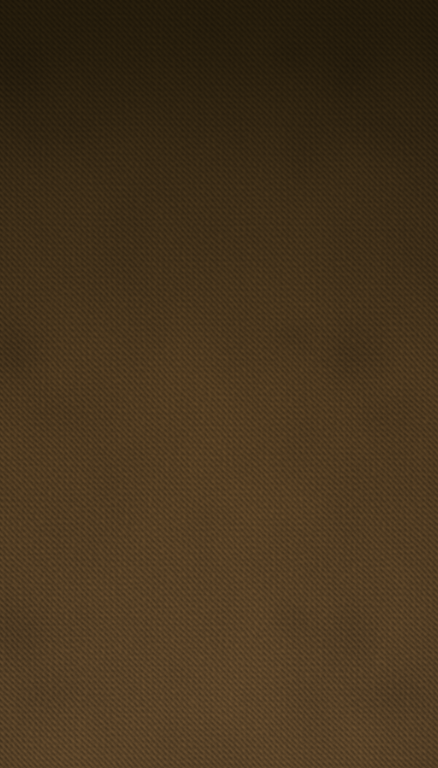
Reproduce this texture procedurally as a Shadertoy shader.

```glsl
// Brown twill cloth with a fine diagonal weave, dim at the top and warm below.

float hash(vec2 cell) {
    vec3 q = fract(vec3(cell.xyx) * vec3(0.1031, 0.1030, 0.0973));
    q += dot(q, q.yzx + 33.33);
    return fract((q.x + q.y) * q.z);
}

// Soft cellular noise: distance to the nearest jittered point.
float cellular(vec2 p) {
    vec2 cell = floor(p);
    float nearest = 2.0;
    for (int y = -1; y <= 1; y++)
    for (int x = -1; x <= 1; x++) {
        vec2 id = cell + vec2(x, y);
        vec2 point = id + vec2(hash(id), hash(id + 71.7));
        nearest = min(nearest, length(p - point));
    }
    return nearest;
}

// Broad, slightly vertical tonal drift from layered sines.
float drift(vec2 p) {
    float tone = 0.0, weight = 0.5;
    for (int i = 0; i < 5; i++) {
        tone += weight * sin(p.x + 1.3 * sin(p.y)) * cos(0.7 * p.y + 0.6 * sin(p.x));
        p = mat2(0.8, 0.6, -0.6, 0.8) * p * 1.9 + 2.7;
        weight *= 0.65;
    }
    return tone;
}

// Soft stain repeated on a rectangular lattice.
float stain(vec2 p, vec2 centre, vec2 radius, vec2 period) {
    vec2 d = mod(p - centre + 0.5 * period, period) - 0.5 * period;
    d /= radius;
    return exp(-dot(d, d));
}

float stains(vec2 p) {
    vec2 period = vec2(0.430, 0.368);
    return stain(p, vec2(0.026, 0.540), vec2(0.036, 0.040), period)
         + 0.6 * stain(p, vec2(0.078, 0.462), vec2(0.055, 0.028), period)
         + 0.7 * stain(p, vec2(0.380, 0.562), vec2(0.026, 0.022), period)
         + 0.5 * stain(p, vec2(0.390, 0.800), vec2(0.035, 0.050), period);
}

// Diagonal ribs falling to the right, broken up by crossing threads.
float twill(vec2 p, float ribs) {
    float along = (p.x - p.y) * 0.7071 * ribs;
    float across = (p.x + p.y) * 0.7071 * ribs;
    across += 0.14 * sin(along * 0.31) + 0.12 * sin(along * 0.11 + p.y * 40.0);
    float rib = sin(6.2832 * across);
    float thread = sin(6.2832 * (along * 0.5 + 0.5 * floor(across)));
    float fade = 1.0 - smoothstep(0.5, 1.0, fwidth(p.y) * ribs);
    return fade * (0.8 * rib + 0.25 * thread);
}

vec3 clothColour(float height) {
    vec3 colour = mix(vec3(0.350, 0.262, 0.156), vec3(0.316, 0.233, 0.129), smoothstep(0.05, 0.50, height));
    colour = mix(colour, vec3(0.242, 0.180, 0.094), smoothstep(0.42, 0.76, height));
    return mix(colour, vec3(0.145, 0.110, 0.046), smoothstep(0.70, 1.0, height));
}

void mainImage(out vec4 fragColor, in vec2 fragCoord) {
    vec2 p = fragCoord / iResolution.y;
    float side = fragCoord.x / iResolution.x - 0.5;

    // Lighting and worn patches.
    float light = 1.0 - 0.22 * side * side;
    light += 0.040 * drift(p * vec2(19.0, 12.0));
    light -= 0.085 * stains(p);

    // Woven threads and small fibre grain.
    light += 0.14 * twill(p, 185.0);
    light += 0.13 * (cellular(p * 230.0) - 0.5);

    fragColor = vec4(clothColour(p.y) * light, 1.0);
}
```
